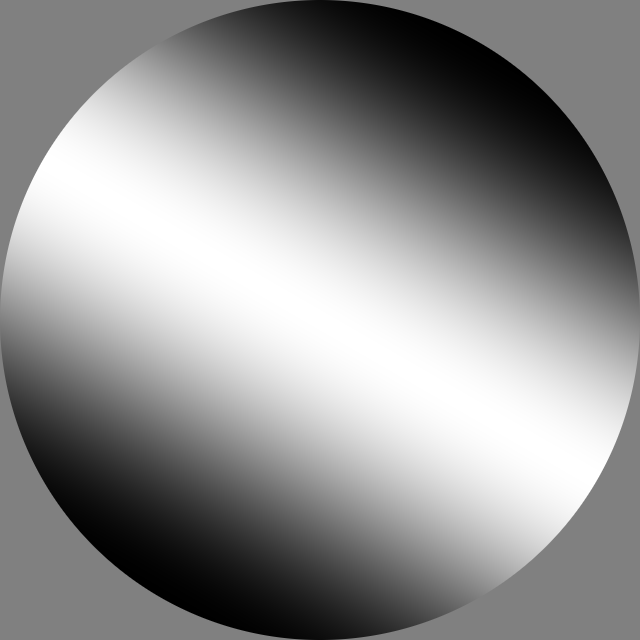
Reproduce this background procedurally as a Shadertoy shader.

```glsl
// A round patch of a soft sine grating on a flat mid-grey field.
// One cosine cycle spans the disc's diameter, tilted so its bright crest
// falls from upper left to lower right; a distance function cuts the disc.

const float PI = 3.14159265;

// Brightness of the grating: one cycle per unit along the given direction.
float grating(vec2 p, float angle) {
    float along = dot(p, vec2(cos(angle), sin(angle)));
    return 0.5 + 0.5 * cos(2.0 * PI * along);
}

void mainImage(out vec4 fragColor, in vec2 fragCoord) {
    // Centred coordinates, the shorter side being one unit
    float side = min(iResolution.x, iResolution.y);
    vec2 p = (fragCoord - 0.5 * iResolution.xy) / side;

    // Disc touching the canvas sides, with an edge one pixel soft
    float discDistance = length(p) - 0.5;
    float discMask = clamp(0.5 - discDistance * side, 0.0, 1.0);

    // Grating inside, grey field outside
    float fieldGrey = 0.502;
    float grey = mix(fieldGrey, grating(p, radians(60.0)), discMask);
    fragColor = vec4(vec3(grey), 1.0);
}
```
